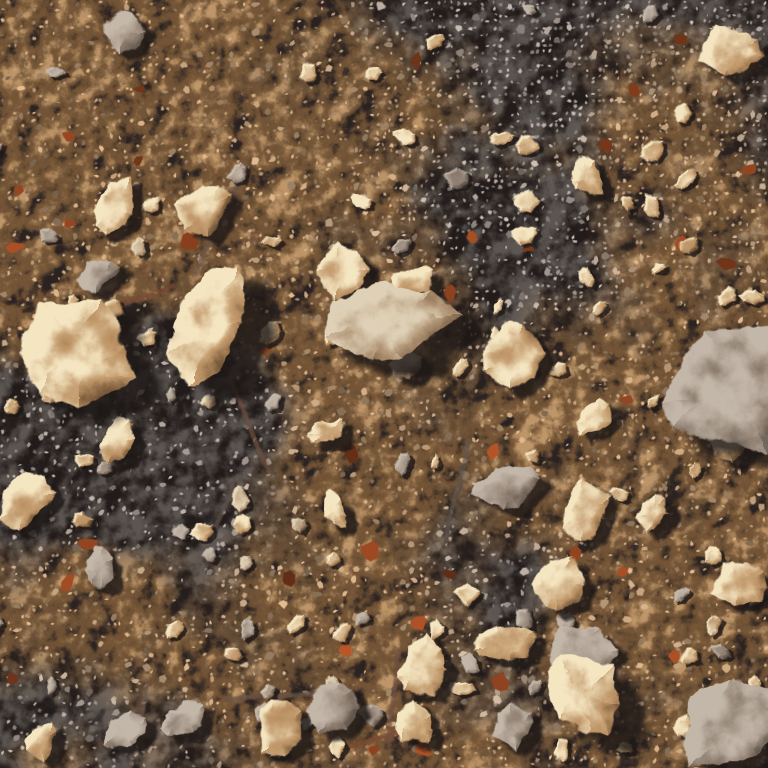
Give the GLSL for this texture, as a WebGL 2 fragment shader.

```glsl
#version 300 es
precision highp float;
// Stony ground in low sunlight: noise-relief soil with sunny and shaded patches,
// strewn with twigs, grit and angular pale stones. Each stone is a hashed polygon
// in a jittered grid cell, with facets lit from the upper left and a cast shadow.

uniform vec2 u_resolution;
out vec4 fragColor;

const float TAU = 6.2831853;
const vec2 LIGHT = vec2(-0.8, 0.6);
const vec3 SHADE = vec3(0.13, 0.105, 0.10);
const vec3 GREY = vec3(0.36, 0.335, 0.32);
const vec3 ASH = vec3(0.64, 0.60, 0.57);
const vec3 BROWN = vec3(0.45, 0.33, 0.21);
const vec3 TAN = vec3(0.75, 0.59, 0.41);
const vec3 CREAM = vec3(0.96, 0.90, 0.76);
const vec3 RUST = vec3(0.58, 0.27, 0.13);

struct Stone { float dist; vec2 normal; float id; };

float hash(vec2 p) {
  vec3 q = fract(p.xyx * 0.1031);
  q += dot(q, q.yzx + 33.33);
  return fract((q.x + q.y) * q.z);
}

float noise(vec2 p) {
  vec2 i = floor(p), f = fract(p);
  f = f * f * (3.0 - 2.0 * f);
  return mix(mix(hash(i), hash(i + vec2(1, 0)), f.x),
             mix(hash(i + vec2(0, 1)), hash(i + vec2(1, 1)), f.x), f.y);
}

float fbm(vec2 p) {
  float sum = 0.0, amp = 0.52;
  for (int i = 0; i < 5; i++) {
    sum += amp * noise(p);
    p = mat2(1.6, 1.2, -1.2, 1.6) * p + 17.3;
    amp *= 0.5;
  }
  return sum;
}

float blob(vec2 p, vec2 center, float radius) {
  vec2 v = (p - center) / radius;
  return exp(-dot(v, v));
}

mat2 rotation(float a) { return mat2(cos(a), sin(a), -sin(a), cos(a)); }

// Nearest polygon of a jittered grid; topFade thins it out towards the top
Stone scatter(vec2 p, float cells, float presence, float size, float seed, float topFade) {
  vec2 q = p * cells;
  Stone best = Stone(9.0, vec2(0), 0.0);
  for (int y = -1; y <= 1; y++) for (int x = -1; x <= 1; x++) {
    vec2 cell = floor(q) + vec2(x, y), key = cell + seed;
    float fade = 1.0 - topFade * smoothstep(0.55, 0.95, (cell.y + 0.5) / cells);
    if (hash(key) > presence * fade) continue;
    float id = hash(key + 41.7);
    vec2 jitter = vec2(hash(key + 11.3), hash(key + 23.9)) - 0.5;
    mat2 turn = rotation(-0.8 + 2.4 * (hash(key + 5.1) - 0.5));
    vec2 local = turn * (q - cell - 0.5 - 0.5 * jitter);
    local.y *= mix(1.0, 1.8, hash(key + 61.2));
    float radius = size * mix(0.55, 1.0, hash(key + 7.7));
    float dist = -9.0;
    vec2 normal = vec2(0);
    for (int k = 0; k < 7; k++) {
      vec2 side = vec2(float(k) * 3.1, id * 91.0);
      float angle = (float(k) + 0.7 * hash(side)) * TAU / 7.0;
      vec2 dir = vec2(cos(angle), sin(angle));
      float d = dot(local, dir) - radius * mix(0.7, 1.05, hash(side + 3.7));
      if (d > dist) { dist = d; normal = dir * turn; }
    }
    if (dist < best.dist) best = Stone(dist, normal, id);
  }
  best.dist /= cells;
  return best;
}

vec3 stoneColor(Stone s, vec2 p, float bevel) {
  float facet = dot(s.normal, LIGHT) * smoothstep(-bevel, 0.0, s.dist);
  float light = 0.66 + 0.34 * facet + 0.75 * (fbm(p * 32.0 + s.id * 50.0) - 0.5);
  vec3 warm = mix(BROWN, TAN, smoothstep(0.1, 0.5, light));
  warm = mix(warm, CREAM, smoothstep(0.45, 0.85, light));
  vec3 cool = mix(GREY, ASH * 1.12, smoothstep(0.2, 0.85, light));
  return mix(warm, cool, 0.8 * smoothstep(0.6, 0.75, s.id));
}

// Cast shadow first, then the stones over it
vec3 layStones(vec3 col, vec2 p, float cells, float presence, float size, float seed, float topFade) {
  float span = size / cells;
  vec2 rough = p + 0.14 * span * (vec2(fbm(p * 2.5 / span), fbm(p * 2.5 / span + 40.0)) - 0.5) * 2.0;
  Stone caster = scatter(rough + LIGHT * span * 0.38, cells, presence, size, seed, topFade);
  Stone s = scatter(rough, cells, presence, size, seed, topFade);
  col = mix(col, SHADE * 0.85, 0.82 * (1.0 - smoothstep(-0.08 * span, 0.12 * span, caster.dist)));
  return mix(col, stoneColor(s, p, span * 0.4), 1.0 - smoothstep(-0.0018, 0.0018, s.dist));
}

float soilHeight(vec2 p) { return 0.6 * fbm(p * 9.0) + 0.35 * fbm(p * 27.0 + 8.0); }

vec3 soilColor(vec2 p, float sun) {
  float relief = soilHeight(p) - soilHeight(p + LIGHT * 0.008);
  float tone = 0.42 + 4.0 * relief + 0.9 * (fbm(p * 62.0) - 0.5);
  vec3 dark = mix(SHADE, GREY, smoothstep(0.1, 0.75, tone));
  vec3 lit = mix(SHADE * 1.3, BROWN, smoothstep(0.0, 0.4, tone));
  lit = mix(lit, TAN, smoothstep(0.42, 0.85, tone));
  return mix(dark, lit, sun);
}

vec3 layGrit(vec3 col, vec2 p, vec3 tint, float cells, float presence, float seed) {
  Stone g = scatter(p, cells, presence, 0.4, seed, 0.0);
  float cover = 1.0 - smoothstep(-0.0015, 0.0015, g.dist);
  return mix(col, tint * mix(0.65, 1.25, g.id), cover);
}

vec3 layTwigs(vec3 col, vec2 p) {
  for (int i = 0; i < 9; i++) {
    vec2 key = vec2(float(i) * 7.3, 2.9);
    vec2 v = rotation(TAU * hash(key + 1.0)) * (p - vec2(hash(key), hash(key + 9.0)));
    v.y += 0.02 * sin(v.x * 18.0);
    v.x -= clamp(v.x, -0.06, 0.06);
    col = mix(col, mix(RUST, GREY, hash(key + 4.0)), 0.7 * (1.0 - smoothstep(0.001, 0.005, length(v))));
  }
  return col;
}

void main() {
  vec2 p = gl_FragCoord.xy / min(u_resolution.x, u_resolution.y);
  float warmth = 0.4 * blob(p, vec2(0.05, 0.85), 0.28) + 0.32 * blob(p, vec2(0.85, 0.4), 0.38);
  float sun = smoothstep(0.46, 0.72, fbm(p * 4.5 + 3.0) + warmth);
  float gravel = blob(p, vec2(0.75, 0.98), 0.35);

  vec3 col = soilColor(p, sun);
  vec3 gritTint = mix(ASH, TAN, 0.7 * sun);
  col = layGrit(col, p, gritTint, 125.0, 0.22 + 0.25 * gravel, 3.0);
  col = layGrit(col, p, gritTint, 64.0, 0.16, 19.0);
  col = layGrit(col, p, RUST, 30.0, 0.05, 77.0);
  col = layTwigs(col, p);
  col = layStones(col, p, 24.0, 0.17, 0.42, 31.0, 0.2);
  col = layStones(col, p, 10.0, 0.27, 0.45, 57.0, 0.6);
  col = layStones(col, p, 4.6, 0.42, 0.52, 83.0, 1.0);
  fragColor = vec4(clamp(col, 0.0, 1.0), 1.0);
}
```
